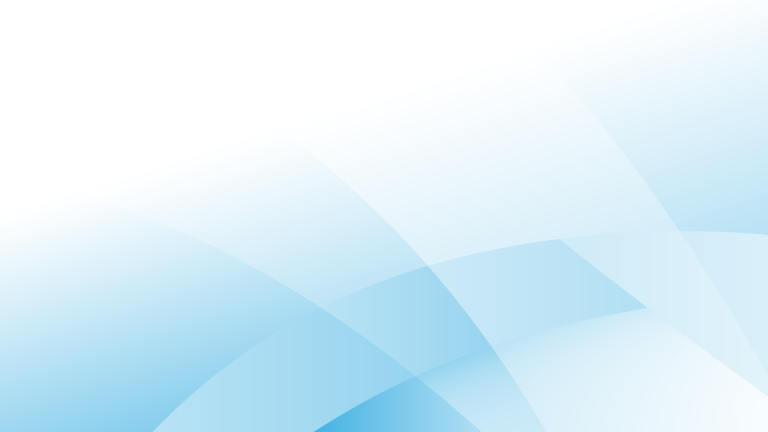
Give the GLSL for this background, as a WebGL 1 fragment shader.

```glsl
precision highp float;

uniform vec2 u_resolution;

// Signed depth of p below a quartic curve through anchor (positive = below).
float depthBelow(vec2 p, vec2 anchor, vec4 k) {
  float t = p.x - anchor.x;
  float height = anchor.y + t * (k.x + t * (k.y + t * (k.z + t * k.w)));
  float slope = k.x + t * (2.0 * k.y + t * (3.0 * k.z + t * 4.0 * k.w));
  return (height - p.y) / sqrt(1.0 + slope * slope);
}

float coverage(float depth, float pixel) {
  return smoothstep(-0.75 * pixel, 0.75 * pixel, depth);
}

// Linear blend of two tints between positions a and b.
float ramp(float x, float a, float b, float tintA, float tintB) {
  return mix(tintA, tintB, clamp((x - a) / (b - a), 0.0, 1.0));
}

// Tint that is strongest at an edge and decays with depth.
float edgeGlow(float depth, float strength, float reach) {
  return strength * exp(-max(depth, 0.0) / reach);
}

// Zero above the start line, then a softly starting rise.
float softRise(float x, float softness) {
  float u = max(x, 0.0);
  return u * u / (u + softness);
}

// Picks one of three tints, split by two nested falling arcs.
float threeWay(float left, float middle, float right, float inLeft, float inMiddle) {
  return mix(mix(right, middle, inMiddle), left, inLeft);
}

vec3 tintToColor(float tint) {
  const vec3 absorbed = vec3(1.0, 0.41, 0.15);
  return 1.0 - clamp(tint, 0.0, 1.0) * absorbed;
}

void main() {
  vec2 p = gl_FragCoord.xy / u_resolution.y;
  float pixel = 1.0 / u_resolution.y;

  // Falling arcs, from left to right
  float leftArc = coverage(depthBelow(p, vec2(0.741, 0.289), vec4(-0.65, -0.33, 0.0, 0.0)), pixel);
  float midArc = coverage(depthBelow(p, vec2(0.991, 0.384), vec4(-1.14, -0.8, -0.6, 0.0)), pixel);
  float rightArc = coverage(depthBelow(p, vec2(1.574, 0.463), vec4(-1.49, -0.7, 0.0, 0.0)), pixel);
  float bandCut = coverage(depthBelow(p, vec2(1.5, 0.287), vec4(-0.76, 0.08, 0.0, 0.0)), pixel);

  // Rising band: outer and inner rims
  float outerRim = coverage(depthBelow(p, vec2(1.597, 0.465), vec4(-0.006, -0.227, -0.054, -0.094)), pixel);
  float innerDepth = depthBelow(p, vec2(1.139, 0.199), vec4(0.336, -0.3, 0.13, 0.0));
  float innerRim = coverage(innerDepth, pixel);

  // Sky: slanted fade from white, stronger under each arc
  float fade = softRise(1.0 - p.y + 0.32 * p.x - 0.48, 0.06);
  float skyStrength = threeWay(0.82, 0.62, mix(0.48, 0.34, rightArc), leftArc, midArc);
  float sky = fade * skyStrength;

  // Band: each panel darkens toward the right
  float band = threeWay(
    ramp(p.x, 0.37, 0.95, 0.28, 0.41),
    ramp(p.x, 0.74, 1.12, 0.27, 0.40),
    ramp(p.x, 0.98, 1.48, 0.20, 0.30),
    leftArc, midArc);

  // Pale panel beyond the band cut
  float pale = mix(
    ramp(p.x, 1.6, 1.78, 0.175, 0.145),
    ramp(p.x, 1.35, 1.76, 0.185, 0.115),
    rightArc);

  // Inner area: shaded beneath the band, nearly white at the right
  float inner = threeWay(
    ramp(p.x, 0.73, 1.10, 0.73, 0.32),
    0.18 + edgeGlow(innerDepth, 0.24, 0.09),
    ramp(p.x, 1.15, 1.75, 0.16, 0.03) + edgeGlow(innerDepth, 0.11, 0.07),
    leftArc, midArc);

  float lower = mix(pale, mix(band, inner, innerRim), bandCut);
  gl_FragColor = vec4(tintToColor(mix(sky, lower, outerRim)), 1.0);
}
```
